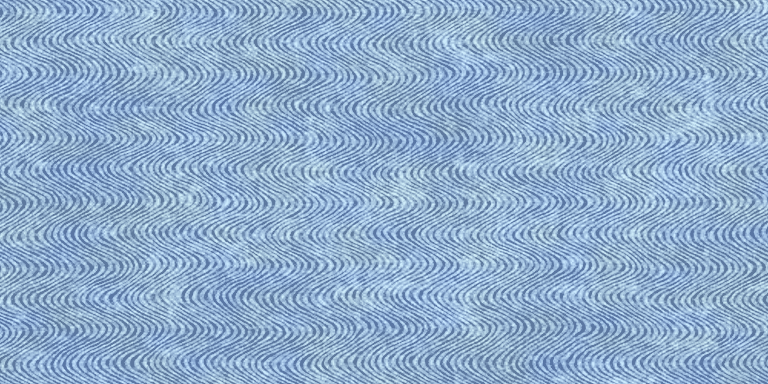
Give the GLSL for this pattern, as a WebGL 2 fragment shader.

```glsl
#version 300 es
precision highp float;
uniform vec2 u_resolution;
out vec4 fragColor;

float hash(vec2 p) {
    return fract(sin(dot(p, vec2(127.1, 311.7))) * 43758.5453);
}

float noise(vec2 p) {
    vec2 i = floor(p), f = fract(p);
    f = f * f * (3.0 - 2.0 * f);
    return mix(mix(hash(i), hash(i + vec2(1.0, 0.0)), f.x),
               mix(hash(i + vec2(0.0, 1.0)), hash(i + vec2(1.0, 1.0)), f.x), f.y);
}

float fbm(vec2 p) {
    float sum = 0.0, amp = 0.5;
    for (int i = 0; i < 4; i++) {
        sum += amp * noise(p);
        p = p * 2.03 + 17.3;
        amp *= 0.5;
    }
    return sum / 0.9375;
}

void main() {
    vec2 p = gl_FragCoord.xy / u_resolution.y;
    float pixel = 1.0 / u_resolution.y;

    // Six sideways waves down the canvas, wandering slightly
    float wander = noise(p * vec2(4.0, 7.0)) - 0.5;
    float angle = 6.2831853 * (6.0 * (1.0 - p.y) + 0.09) + 0.8 * wander;
    float x = p.x - 0.052 * sin(angle) + 0.014 * (noise(p * 16.0 + 40.0) - 0.5);
    x += 0.004 * (noise(p * 60.0 + 11.0) - 0.5);
    float slope = 1.96 * cos(angle);

    // 104 thin lines across, with softened edges
    float phase = x * 52.0;
    float id = floor(phase);
    float dist = abs(fract(phase) - 0.5);
    float soft = 0.07 + 0.4 * pixel * 52.0 * sqrt(1.0 + slope * slope);
    float halfWidth = 0.2 + 0.12 * (noise(vec2(id * 7.3, p.y * 45.0)) - 0.5);
    float line = 1.0 - smoothstep(halfWidth - soft, halfWidth + soft, dist);

    // Broken ink along each line and a pale ridge between lines
    float ink = 0.5 + 0.95 * noise(vec2(id * 3.7, p.y * 100.0));
    float ridge = smoothstep(0.3, 0.5, dist) * noise(vec2(floor(phase + 0.5) * 5.1, p.y * 60.0));

    // Cloudy fading, fine grain and small worn spots
    float cloud = fbm(p * vec2(5.0, 8.0) + 3.0) - 0.5;
    float grain = noise(p * 250.0) - 0.5;
    float fleck = noise(p * vec2(110.0, 150.0) + 9.0) - 0.5;
    float worn = smoothstep(0.6, 0.8, fbm(p * vec2(20.0, 28.0) + 31.0));

    float tone = 0.69 - 0.68 * line * ink * (1.0 - 0.4 * worn) + 0.28 * ridge;
    tone += 0.36 * cloud + 0.58 * grain + 0.34 * fleck + 0.14 * worn;
    tone = clamp(tone, 0.0, 1.15);

    // Washed indigo to pale blue
    vec3 indigo = vec3(0.36, 0.47, 0.63);
    vec3 denim = vec3(0.58, 0.70, 0.83);
    vec3 pale = vec3(0.75, 0.87, 0.95);
    vec3 color = mix(indigo, denim, clamp(tone / 0.5, 0.0, 1.0));
    color = mix(color, pale, clamp((tone - 0.5) / 0.5, 0.0, 1.3));

    // Patches of bluer and greyer dye
    float dye = noise(p * vec2(12.0, 18.0) + 70.0) - 0.5;
    color += vec3(-0.03, -0.02, 0.04) * dye;

    fragColor = vec4(color, 1.0);
}
```
